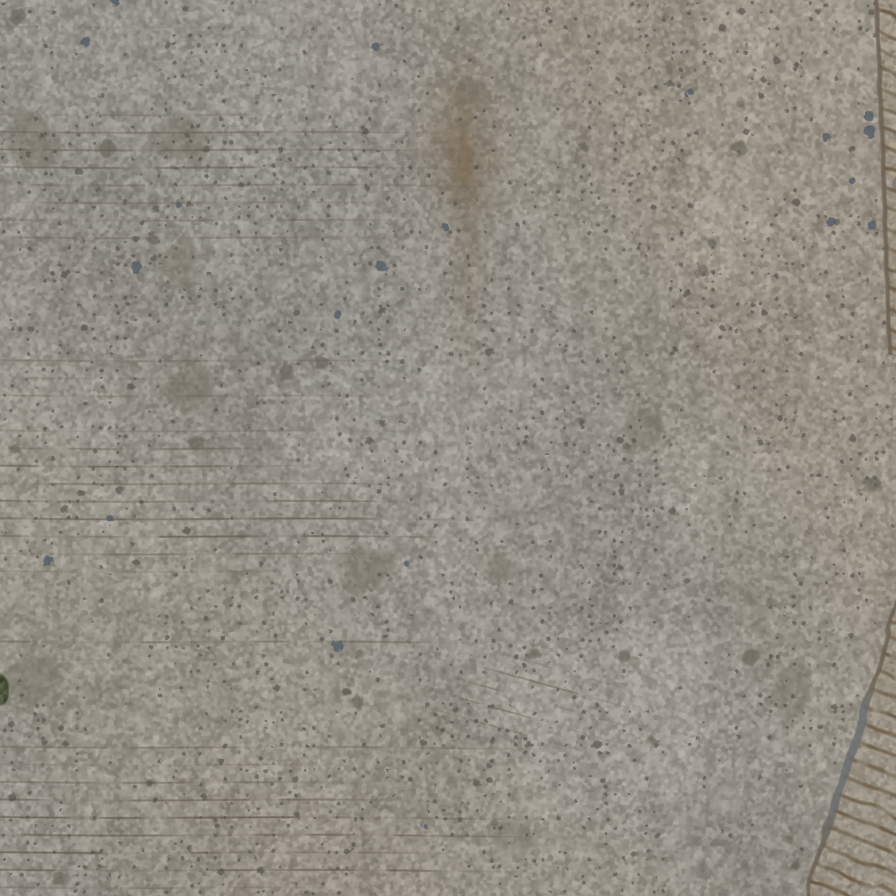
This texture is drawn by a WebGL 2 fragment shader. Its source:

```glsl
#version 300 es
precision highp float;

uniform vec2 u_resolution;
out vec4 outColor;

const vec3 CONCRETE = vec3(0.588, 0.570, 0.534);
const vec3 WARM_TINT = vec3(0.012, 0.000, -0.012);
const vec3 GROOVE = vec3(0.38, 0.34, 0.29);
const vec3 PIT = vec3(0.32, 0.31, 0.28);
const vec3 CHIP = vec3(0.32, 0.36, 0.40);
const vec3 STAIN = vec3(0.45, 0.43, 0.38);
const vec3 RUST = vec3(0.46, 0.39, 0.30);
const vec3 SEALANT = vec3(0.41, 0.42, 0.43);
const vec3 SLAB_EDGE = vec3(0.61, 0.57, 0.50);
const vec3 MOSS = vec3(0.24, 0.28, 0.17);
const float FINE_GRAIN = 0.135;
const float COARSE_GRAIN = 0.075;
const float GROOVE_ROWS = 51.0;
const float GROOVE_HALF_WIDTH = 0.0011;
const float BAND_PERIOD = 0.357;
const float RIB_ROWS = 46.0;
const float TAU = 6.2831853;

float hash(vec2 p) {
  vec3 q = fract(p.xyx * 0.1031);
  q += dot(q, q.yzx + 33.33);
  return fract((q.x + q.y) * q.z);
}

vec2 hash2(vec2 p) {
  return vec2(hash(p), hash(p + 41.7));
}

// Smooth cellular noise: nearby cell values blended by distance
float cellular(vec2 p) {
  vec2 sum = vec2(0.0);
  for (int j = -1; j <= 1; j++) {
    for (int i = -1; i <= 1; i++) {
      vec2 cell = floor(p) + vec2(i, j);
      vec2 d = cell + hash2(cell) - p;
      sum += exp(-6.0 * dot(d, d)) * vec2(hash(cell + 7.7), 1.0);
    }
  }
  return sum.x / sum.y;
}

float inside(float d, float soft) {
  return 1.0 - smoothstep(-soft, soft, d);
}

// One ragged blob per chosen grid cell
float spots(vec2 p, float cells, float chance, float radius, float soft) {
  vec2 id = floor(p * cells);
  vec2 center = (id + 0.3 + 0.4 * hash2(id + cells)) / cells;
  float r = radius * (0.45 + 0.55 * hash(id + 3.0));
  float ragged = radius * 0.7 * (cellular(p / radius * 1.3) - 0.5);
  float d = length(p - center) - r + ragged;
  return inside(d, soft) * step(hash(id + cells + 9.0), chance);
}

// Broken parallel scratches, strongest in repeating bands
float grooves(vec2 p, float pixel) {
  float y = p.y + 0.0008 * sin(p.x * 13.0) + 0.003 * p.x;
  float row = floor(y * GROOVE_ROWS);
  float d = abs(fract(y * GROOVE_ROWS) - 0.5) / GROOVE_ROWS;
  float band = smoothstep(-0.2, 0.7, cos(TAU * (y - 0.085) / BAND_PERIOD));
  float strength = max(band * (0.4 + 0.6 * hash(vec2(row, 2.0))),
                       0.65 * smoothstep(0.55, 1.0, hash(vec2(row, 5.0))));
  float reach = 0.3 + 0.28 * hash(vec2(row, 8.0));
  float broken = smoothstep(0.25, 0.65, cellular(vec2(p.x * 28.0, row * 3.7)));
  float fade = 1.0 - smoothstep(reach - 0.12, reach + 0.1, p.x);
  return inside(d - GROOVE_HALF_WIDTH, pixel) * strength * fade * (0.2 + 0.8 * broken);
}

void main() {
  vec2 p = gl_FragCoord.xy / u_resolution.y;
  float pixel = 1.0 / u_resolution.y;

  // Concrete body: grain, cloudy patches and vertical wash marks
  float patches = cellular(p * 7.0 + 3.0) - 0.5;
  float wash = cellular(vec2(p.x * 26.0, p.y * 3.0)) - 0.5;
  float fine = cellular(p * 235.0) - 0.5;
  float coarse = cellular(p * 105.0 + 17.0) - 0.5;
  vec3 color = CONCRETE + 0.045 * patches + 0.035 * wash;
  color += WARM_TINT * (p.x - 0.4 + 0.5 * sin(p.x * 5.0 + p.y * 4.0));
  color += FINE_GRAIN * fine + COARSE_GRAIN * coarse;

  // Discoloured discs and the rust run
  float disc = spots(p + 0.04, 6.0, 0.32, 0.029, 0.006);
  color = mix(color, STAIN, 0.42 * disc);
  vec2 run = (p - vec2(0.515, 0.835)) / vec2(0.034, 0.066);
  float streak = 0.4 + 0.9 * cellular(vec2(p.x * 95.0, p.y * 18.0));
  color = mix(color, RUST, 0.75 * exp(-dot(run, run)) * streak);
  vec2 drip = (p - vec2(0.52, 0.7)) / vec2(0.018, 0.12);
  color = mix(color, RUST, 0.22 * exp(-dot(drip, drip)));

  // Scratches, with a slanted set low in the middle
  color = mix(color, GROOVE, 0.72 * grooves(p, pixel));
  vec2 slant = (p - vec2(0.59, 0.22)) / vec2(0.09, 0.045);
  float slantRow = abs(fract((p.y + 0.28 * p.x) * 48.0) - 0.5) / 48.0;
  float slantBreak = smoothstep(0.4, 0.65, cellular(p * vec2(45.0, 70.0)));
  color = mix(color, GROOVE, 0.6 * inside(slantRow - 0.001, pixel) * slantBreak * exp(-dot(slant, slant)));

  // Pits and blue-grey chips
  float cluster = smoothstep(0.3, 0.7, cellular(p * 11.0 + 29.0));
  float pits = spots(p, 110.0, 0.05 + 0.16 * cluster, 0.0024, pixel);
  pits = max(pits, spots(p, 50.0, 0.02 + 0.07 * cluster, 0.0042, pixel * 1.3));
  color = mix(color, PIT, 0.65 * pits);
  color = mix(color, STAIN * 0.85, 0.6 * spots(p, 21.0, 0.04, 0.0095, 0.0025));
  float chipZone = exp(-dot((p - vec2(0.95, 0.8)) / 0.09, (p - vec2(0.95, 0.8)) / 0.09));
  float chips = spots(p + 0.013, 40.0, 0.006 + 0.28 * chipZone, 0.0068, pixel);
  color = mix(color, CHIP, 0.8 * chips);

  // Slab joints and the ribbed strip beyond them
  float wobble = 0.006 * (cellular(p * 38.0) - 0.5);
  float upper = p.x - 0.978 - 0.04 * (1.0 - p.y) + 0.4 * wobble;
  float lower = (p.x - 0.9 - 0.31 * p.y) * 0.955 + wobble;
  float isUpper = smoothstep(0.595, 0.605, p.y);
  float joint = mix(lower, upper, isUpper);
  float beyond = smoothstep(-pixel, pixel, joint);
  color = mix(color, SLAB_EDGE + 0.12 * fine, 0.5 * beyond);
  float ribPhase = (p.y + 0.4 * p.x + 1.2 * wobble) * RIB_ROWS;
  float rib = inside(abs(fract(ribPhase) - 0.5) / RIB_ROWS - 0.0022, 0.0018);
  color = mix(color, RUST * 0.92, 0.7 * rib * beyond * (0.5 + cellular(p * 60.0)));
  float filled = (1.0 - isUpper) * smoothstep(0.03, 0.12, p.y) * (1.0 - smoothstep(0.2, 0.25, p.y));
  float jointLine = inside(abs(joint) - 0.0024 - 0.0025 * filled, pixel * 1.3);
  color = mix(color, mix(GROOVE * 1.08, SEALANT, filled), 0.82 * jointLine);

  // Moss tuft on the left border
  float tuft = length((p - vec2(0.0, 0.23)) * vec2(1.0, 0.55)) - 0.009 + wobble;
  color = mix(color, MOSS + 0.2 * fine, 0.85 * inside(tuft, pixel * 1.5));

  outColor = vec4(clamp(color, 0.0, 1.0), 1.0);
}
```
